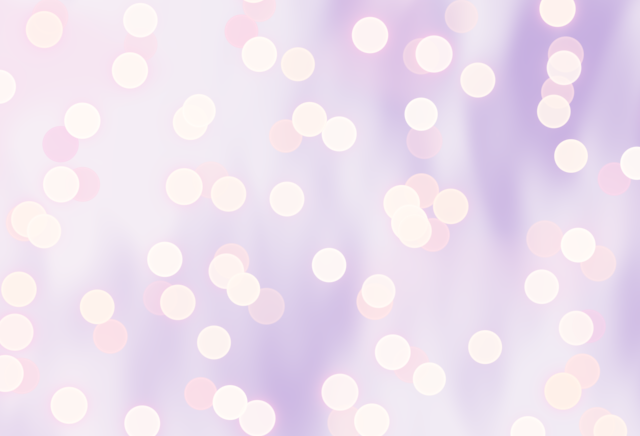
Write a WebGL 1 fragment shader that draws this background.

```glsl
precision highp float;

uniform vec2 u_resolution;

vec2 hash2(vec2 p) {
    vec2 q = vec2(dot(p, vec2(127.1, 311.7)), dot(p, vec2(269.5, 183.3)));
    return fract(sin(q) * 43758.5);
}

// Cellular noise with the site values blended smoothly
float softCells(vec2 p) {
    vec2 cell = floor(p);
    float sum = 0.0;
    float total = 0.0;
    for (int y = -1; y <= 1; y++) {
        for (int x = -1; x <= 1; x++) {
            vec2 id = cell + vec2(float(x), float(y));
            vec2 toSite = id + 0.2 + 0.6 * hash2(id) - p;
            float weight = pow(max(0.0, 1.0 - dot(toSite, toSite) / 1.44), 3.0);
            sum += weight * hash2(id + 37.0).x;
            total += weight;
        }
    }
    return sum / total;
}

float glowSpot(vec2 offset, vec2 size) {
    vec2 q = offset / size;
    return exp(-dot(q, q));
}

void main() {
    vec2 p = gl_FragCoord.xy / u_resolution.y;
    float aspect = u_resolution.x / u_resolution.y;
    float u = p.x / aspect;

    // Lavender haze in soft vertical streaks
    vec2 warped = p + 0.03 * sin(p.yx * vec2(9.0, 13.0) + vec2(1.0, 4.0));
    float haze = 0.6 * softCells(warped * vec2(5.0, 2.2))
               + 0.4 * softCells(warped * vec2(12.0, 5.0) + 19.0);
    haze += 0.02 * sin(p.x * 60.0 + 3.0 * sin(p.y * 5.0));
    float dusk = glowSpot(vec2(u - 0.87, p.y - 0.86), vec2(0.14, 0.25))
               + glowSpot(vec2(u - 0.62, p.y - 0.95), vec2(0.09, 0.2));
    float shadow = smoothstep(0.32, 1.0, haze + 0.3 * dusk - 0.1 * (1.0 - u));
    vec3 color = mix(vec3(0.945, 0.922, 0.957), vec3(0.78, 0.69, 0.88), shadow);
    color = mix(color, vec3(0.98, 0.945, 0.965), 0.55 * (1.0 - smoothstep(0.0, 0.5, u)));
    float blush = smoothstep(0.6, 0.9, softCells(p * 4.0 + 51.0));
    color = mix(color, vec3(0.97, 0.85, 0.93), 0.4 * blush);

    // Blurred lights: pink ones first, then cream ones that often overlap them
    vec4 lights = vec4(0.0);
    float halo = 0.0;
    for (int i = 0; i < 92; i++) {
        float n = float(i);
        float anchor = mod(n, 62.0);
        vec2 rnd = hash2(vec2(n, 7.0));
        vec2 look = hash2(vec2(n, 23.0));
        vec2 center = fract(anchor * vec2(0.7549, 0.5698) + 0.31);
        center += 0.12 * (hash2(vec2(anchor, 3.0)) - 0.5);
        center = center * vec2(aspect + 0.06, 1.06) - 0.03;
        if (i >= 62) {
            float angle = 6.2832 * rnd.x;
            center += mix(0.025, 0.08, rnd.y) * vec2(cos(angle), sin(angle));
        }

        float edge = length(p - center) - mix(0.038, 0.043, look.x);
        float mask = 1.0 - smoothstep(-0.002, 0.002, edge);
        float rim = exp(-abs(edge + 0.003) * 400.0);
        float cream = step(32.0, n);
        vec3 pink = mix(vec3(1.0, 0.9, 0.9), vec3(0.975, 0.81, 0.915), look.y * look.y);
        vec3 warm = mix(vec3(1.0, 0.945, 0.91), vec3(1.0, 0.98, 0.965), sqrt(look.y));
        vec3 tint = mix(pink, warm, cream) + 0.015 * rim;
        float opacity = mix(mix(0.4, 0.85, rnd.x), mix(0.82, 0.97, rnd.y), cream);
        opacity = mask * min(1.0, opacity + 0.08 * rim);

        lights = mix(lights, vec4(tint, 1.0), opacity);
        halo = max(halo, cream * look.x * exp(-max(edge, 0.0) * 80.0));
    }

    // Pink fringe around the bright lights, strongest over dark haze
    color = mix(color, vec3(1.0, 0.8, 0.92), halo * (0.35 + 0.4 * shadow));
    color = color * (1.0 - lights.a) + lights.rgb;
    gl_FragColor = vec4(min(color, 1.0), 1.0);
}
```
